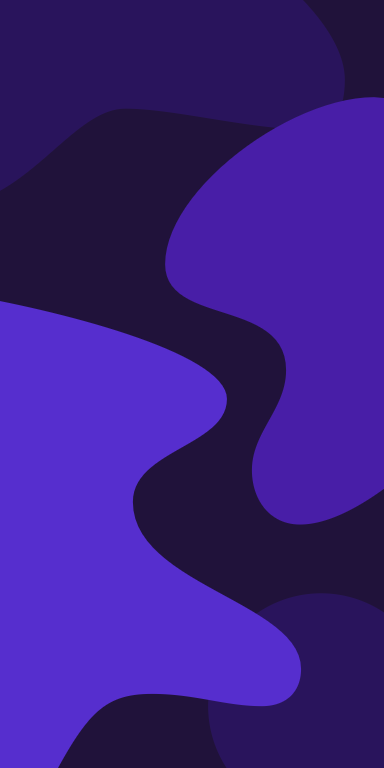
Reproduce this background procedurally as a Shadertoy shader.

```glsl
// Flat liquid blobs in violet tones flowing over a dark purple ground.

#define GROUND  vec3(0.125, 0.071, 0.227)
#define SHADE   vec3(0.162, 0.080, 0.360)
#define VIOLET  vec3(0.282, 0.118, 0.655)
#define BRIGHT  vec3(0.337, 0.180, 0.808)
#define DISC_CENTER vec2(0.836, 0.161)
#define DISC_RADIUS 0.294
#define PIECES  28

// Outline state: sample point, pen position, squared edge distance, inside sign
vec2 samplePos, pathStart, pen;
float edgeSq, side;

void moveTo(vec2 start) {
    pathStart = start;
    pen = start;
    edgeSq = 1e6;
    side = 1.0;
}

// Adds a straight edge; each crossing of the leftward ray flips the sign
void lineTo(vec2 end) {
    vec2 edge = end - pen;
    vec2 rel = samplePos - pen;
    vec2 gap = rel - edge * clamp(dot(rel, edge) / max(dot(edge, edge), 1e-9), 0.0, 1.0);
    edgeSq = min(edgeSq, dot(gap, gap));
    bool spans = (pen.y > samplePos.y) != (end.y > samplePos.y);
    if (spans && rel.x > edge.x * rel.y / edge.y) side = -side;
    pen = end;
}

// Adds a cubic Bezier with two handles, flattened into short edges
void curveTo(vec2 handleA, vec2 handleB, vec2 end) {
    vec2 start = pen;
    for (int i = 1; i <= PIECES; i++) {
        float t = float(i) / float(PIECES);
        float s = 1.0 - t;
        lineTo(s * s * s * start + 3.0 * s * s * t * handleA
             + 3.0 * s * t * t * handleB + t * t * t * end);
    }
}

// Closes the outline and returns its signed distance (negative inside)
float closePath() {
    lineTo(pathStart);
    return side * sqrt(edgeSq);
}

float topBlob() {
    moveTo(vec2(0.789, 2.0));
    curveTo(vec2(0.846, 1.940), vec2(0.898, 1.865), vec2(0.898, 1.792));
    curveTo(vec2(0.898, 1.620), vec2(0.768, 1.661), vec2(0.719, 1.667));
    curveTo(vec2(0.573, 1.682), vec2(0.430, 1.717), vec2(0.326, 1.717));
    curveTo(vec2(0.221, 1.717), vec2(0.130, 1.576), vec2(0.0, 1.503));
    curveTo(vec2(-0.234, 1.372), vec2(-0.521, 1.479), vec2(-0.521, 2.521));
    return closePath();
}

float rightBlob() {
    moveTo(vec2(0.974, 1.747));
    curveTo(vec2(0.755, 1.747), vec2(0.430, 1.505), vec2(0.430, 1.312));
    curveTo(vec2(0.430, 1.151), vec2(0.745, 1.224), vec2(0.745, 1.036));
    curveTo(vec2(0.745, 0.935), vec2(0.656, 0.875), vec2(0.656, 0.776));
    curveTo(vec2(0.656, 0.698), vec2(0.703, 0.634), vec2(0.781, 0.634));
    curveTo(vec2(0.849, 0.634), vec2(0.927, 0.674), vec2(1.0, 0.727));
    curveTo(vec2(1.302, 0.945), vec2(1.302, 1.747), pathStart);
    return closePath();
}

float leftBlob() {
    moveTo(vec2(0.0, 1.216));
    curveTo(vec2(0.234, 1.169), vec2(0.591, 1.070), vec2(0.591, 0.961));
    curveTo(vec2(0.591, 0.839), vec2(0.346, 0.828), vec2(0.346, 0.693));
    curveTo(vec2(0.346, 0.477), vec2(0.784, 0.432), vec2(0.784, 0.258));
    curveTo(vec2(0.784, 0.198), vec2(0.745, 0.161), vec2(0.682, 0.161));
    curveTo(vec2(0.586, 0.161), vec2(0.508, 0.193), vec2(0.396, 0.193));
    curveTo(vec2(0.281, 0.193), vec2(0.234, 0.151), vec2(0.151, 0.0));
    curveTo(vec2(0.052, -0.190), vec2(-0.4, -0.190), vec2(-0.4, 1.294));
    return closePath();
}

// Coverage of a shape with a one-pixel soft edge
float cover(float dist) {
    return clamp(0.5 - dist * iResolution.x, 0.0, 1.0);
}

void mainImage(out vec4 fragColor, in vec2 fragCoord) {
    // Canvas widths, origin at the lower left
    samplePos = fragCoord / iResolution.x;

    // Layers from back to front
    vec3 color = GROUND;
    color = mix(color, SHADE, cover(topBlob()));
    color = mix(color, SHADE, cover(length(samplePos - DISC_CENTER) - DISC_RADIUS));
    color = mix(color, VIOLET, cover(rightBlob()));
    color = mix(color, BRIGHT, cover(leftBlob()));
    fragColor = vec4(color, 1.0);
}
```
